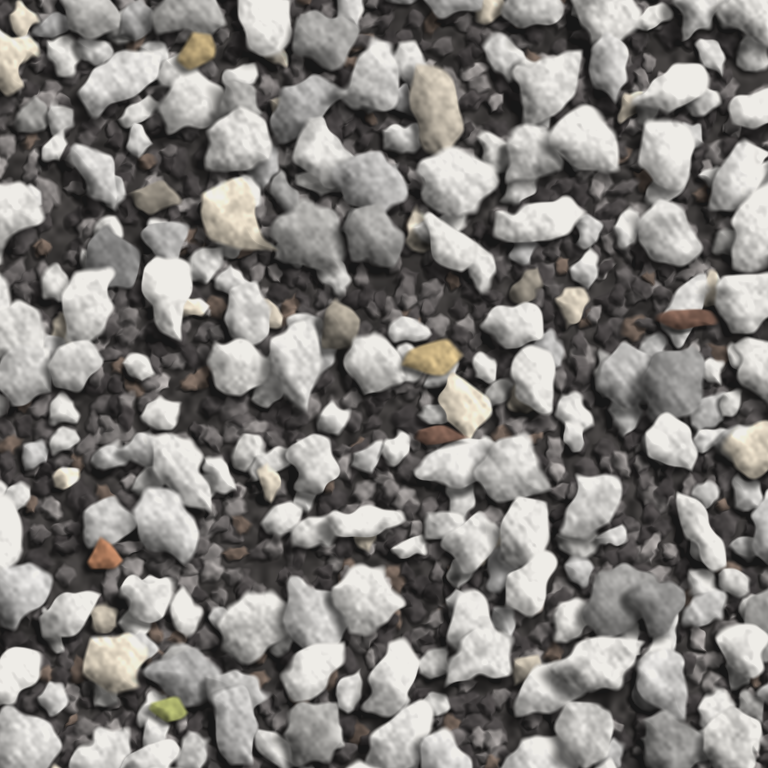
A WebGL 2 fragment shader for this texture:

```glsl
#version 300 es
precision highp float;
// Sunlit gravel: pale angular stones over small dark grit, with a few bits of wood and leaf.
uniform vec2 u_resolution;
out vec4 fragColor;

const vec2 LIGHT = vec2(0.64, 0.77);
const int GRIT = 0, PALE = 1, DEBRIS = 2;

// Integer hash: three values from 0 to 1
vec3 hash3(vec2 cell, float seed) {
    uvec3 v = uvec3(ivec3(cell, seed)) * 1664525u + 1013904223u;
    v.x += v.y * v.z; v.y += v.z * v.x; v.z += v.x * v.y;
    v ^= v >> 16u;
    v.x += v.y * v.z; v.y += v.z * v.x; v.z += v.x * v.y;
    return vec3(v >> 8u) / 16777216.0;
}

float noise(vec2 p, float seed) {
    vec2 i = floor(p), f = fract(p);
    f = f * f * (3.0 - 2.0 * f);
    float low = mix(hash3(i, seed).x, hash3(i + vec2(1, 0), seed).x, f.x);
    float high = mix(hash3(i + vec2(0, 1), seed).x, hash3(i + vec2(1, 1), seed).x, f.x);
    return mix(low, high, f.y);
}

// Rounded irregular polygon: outward direction in xy, signed distance in z
vec3 stoneShape(vec2 p, vec2 cell, float seed) {
    float sum = 0.0;
    vec2 outward = vec2(0);
    for (int i = 0; i < 7; i++) {
        vec3 h = hash3(cell, seed + 10.0 + float(i));
        float angle = 6.2832 * (float(i) + 0.7 * h.x) / 7.0;
        vec2 side = vec2(cos(angle), sin(angle));
        float weight = exp(15.0 * (dot(p, side) - mix(0.70, 1.12, h.y)));
        sum += weight;
        outward += weight * side;
    }
    return vec3(outward / sum, log(sum) / 15.0);
}

vec3 stoneColor(int kind, vec3 h) {
    if (kind == GRIT) {
        vec3 grit = mix(vec3(0.265, 0.25, 0.25), vec3(0.64, 0.62, 0.61), h.x * h.x);
        return mix(grit, vec3(0.46, 0.40, 0.36), step(0.94, h.y));
    }
    if (kind == PALE) {
        vec3 pale = mix(vec3(0.71, 0.705, 0.70), vec3(0.96, 0.95, 0.93), sqrt(h.x));
        pale *= mix(1.0, 0.75, step(0.9, h.z));
        return mix(pale, pale * vec3(1.0, 0.96, 0.89), step(0.88, h.y));
    }
    if (h.x < 0.45) return vec3(0.47, 0.36, 0.31);
    if (h.x < 0.72) return vec3(0.78, 0.69, 0.51);
    return h.x < 0.87 ? vec3(0.69, 0.49, 0.37) : vec3(0.66, 0.68, 0.42);
}

// Paints one layer of jittered stones and their cast shadows over the ground
vec3 scatter(vec3 ground, vec2 uv, float cells, float density, float size, int kind, float seed) {
    vec2 grid = uv * cells;
    vec2 warp = vec2(noise(grid * 4.0, seed), noise(grid * 4.0, seed + 1.0)) - 0.5;
    float blur = max(0.0033, 1.0 / u_resolution.y) * cells / size;
    float grain = noise(mat2(0.8, -0.6, 0.6, 0.8) * uv * vec2(160, 70), 5.0) * 0.6
                + noise(uv * 170.0, 6.0) * 0.4 - 0.5;
    float patches = noise(grid * 2.6, seed + 2.0) - 0.5;
    for (int y = 1; y >= -1; y--)
    for (int x = -1; x <= 1; x++) {
        vec2 cell = floor(grid) + vec2(x, y);
        vec3 place = hash3(cell, seed), form = hash3(cell, seed + 1.0), tint = hash3(cell, seed + 2.0);
        if (place.z > density * mix(0.8, 1.2, noise(cell * 0.35, seed + 3.0))) continue;

        // Local frame, mostly upright or leaning right
        float angle = 1.1 + (form.x - 0.5) * 2.4;
        mat2 turn = mat2(cos(angle), -sin(angle), sin(angle), cos(angle));
        float longness = kind == DEBRIS && tint.x < 0.45 ? 1.75 : mix(1.0, 1.35, form.y);
        vec2 radii = size * mix(0.72, 1.12, form.z) * vec2(longness, 1.0 / longness);
        vec2 offset = grid - cell - mix(vec2(0.16), vec2(0.84), place.xy);
        if (length(offset) > 1.25) continue;
        vec2 p = turn * (offset + warp * 0.16 * size / 0.45) / radii;
        vec3 shape = stoneShape(p, cell, seed);

        // Shadow falls to the lower left
        vec2 shadowPoint = p + turn * LIGHT * 0.32 * size / radii;
        float shadow = smoothstep(0.25, -0.2, stoneShape(shadowPoint, cell, seed).z);
        ground *= mix(1.0, kind == GRIT ? 0.55 : 0.42, shadow);

        // Bevelled faces, tilted top, mottled surface
        vec2 slope = shape.xy * turn;
        float facing = dot(slope, LIGHT) * smoothstep(-0.8, 0.0, shape.z);
        float lit = 0.95 + facing * (facing < 0.0 ? 0.50 : 0.13) + 0.12 * (form.y - 0.5);
        lit += grain * (kind == PALE ? 0.36 : 0.45) + patches * 0.26;
        vec3 surface = stoneColor(kind, tint) * lit;
        ground = mix(ground, min(surface, vec3(0.935, 0.925, 0.905)), smoothstep(blur, -blur, shape.z));
    }
    return ground;
}

void main() {
    vec2 uv = gl_FragCoord.xy / u_resolution.y;
    vec3 color = vec3(0.23, 0.22, 0.215) * (0.7 + 0.6 * noise(uv * 90.0, 3.0));
    color = scatter(color, uv, 27.0, 0.95, 0.47, GRIT, 100.0);
    color = scatter(color, uv + 0.37, 36.0, 0.75, 0.47, GRIT, 200.0);
    color = scatter(color, uv, 18.0, 0.57, 0.44, PALE, 300.0);
    color = scatter(color, uv + 0.21, 10.5, 0.86, 0.48, PALE, 400.0);
    color = scatter(color, uv, 6.0, 0.26, 0.15, DEBRIS, 500.0);
    fragColor = vec4(clamp(color, 0.09, 1.0), 1.0);
}
```
